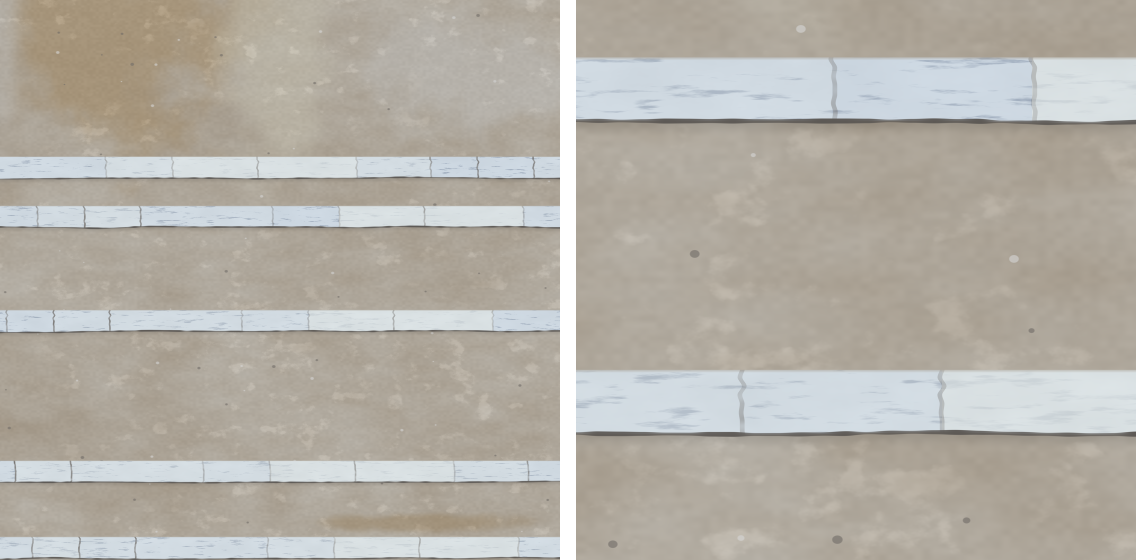
Left: the whole. Right: its middle third, enlarged.
Give the GLSL for this texture, as a WebGL 2 fragment shader.

```glsl
#version 300 es
precision highp float;

#define BAND_HEIGHT 0.0385
#define EDGE_WIDTH 0.0022
#define JOINT_WIDTH 0.0014
#define SPECK_CELLS 24.0
#define WALL_LIGHT vec3(0.705, 0.682, 0.642)
#define WALL_DARK vec3(0.635, 0.592, 0.530)
#define OCHRE vec3(0.640, 0.560, 0.440)
#define PALE_GREY vec3(0.725, 0.715, 0.695)
#define PLANK_WHITE vec3(0.855, 0.882, 0.888)
#define PLANK_BLUE vec3(0.790, 0.835, 0.880)
#define GRIME vec3(0.360, 0.345, 0.330)

uniform vec2 u_resolution;
out vec4 fragColor;

// Bottom edge and sideways shift of each painted band
const vec2 BANDS[5] = vec2[5](vec2(0.682, 0.189), vec2(0.594, 0.486),
    vec2(0.408, 0.432), vec2(0.139, 0.363), vec2(0.003, 0.478));
// Joint positions along one period of a band
const float JOINTS[7] = float[7](0.0, 0.119, 0.271, 0.448, 0.580, 0.664, 0.764);

float hash(vec2 cell) {
    uvec2 q = uvec2(ivec2(cell)) * uvec2(1597334673u, 3812015801u);
    uint n = (q.x ^ q.y) * 1597334673u;
    n = (n ^ (n >> 15)) * 2246822519u;
    return float((n ^ (n >> 13)) >> 8) / 16777216.0;
}

float noise(vec2 p) {
    vec2 i = floor(p), f = fract(p);
    f = f * f * (3.0 - 2.0 * f);
    return mix(mix(hash(i), hash(i + vec2(1, 0)), f.x),
               mix(hash(i + vec2(0, 1)), hash(i + vec2(1, 1)), f.x), f.y);
}

float fbm(vec2 p) {
    float sum = 0.0, amp = 0.5;
    for (int i = 0; i < 5; i++) {
        sum += amp * noise(p);
        p = mat2(1.6, 0.5, -0.5, 1.6) * p * 1.2 + 17.0;
        amp *= 0.5;
    }
    return sum / 0.97;
}

// Soft ragged blot, 1 at its centre
float blot(vec2 p, vec2 centre, vec2 radius) {
    float d = length((p - centre) / radius) + 1.3 * (fbm(p * 13.0) - 0.5);
    return 1.0 - smoothstep(0.5, 1.3, d);
}

vec3 concrete(vec2 p, float px) {
    float broad = fbm(p * vec2(5.0, 8.0) + 3.0);
    float smear = fbm(p * vec2(16.0, 42.0) + 31.0);
    float streak = noise(p * vec2(18.0, 2.5) + 9.0);
    float tone = 0.53 + 1.1 * (broad - 0.5) + 0.8 * (smear - 0.5) + 0.25 * (streak - 0.5);
    vec3 col = mix(WALL_DARK, WALL_LIGHT, clamp(tone, -0.1, 1.2));

    // Stains and washed areas
    col = mix(col, OCHRE, 0.75 * blot(p, vec2(0.20, 0.94), vec2(0.23, 0.20)));
    col = mix(col, PALE_GREY + vec3(0.02, 0.01, -0.03), 0.6 * blot(p, vec2(0.50, 0.87), vec2(0.10, 0.18)));
    col = mix(col, PALE_GREY, 0.7 * blot(p, vec2(0.84, 0.86), vec2(0.20, 0.12)));
    col = mix(col, PALE_GREY, 0.5 * blot(p, vec2(0.0, 0.90), vec2(0.04, 0.20)));
    col = mix(col, OCHRE * 0.95, 0.6 * blot(p, vec2(0.73, 0.066), vec2(0.17, 0.018)));

    // Pale scuffs and fine grain
    float scuff = fbm(p * vec2(38.0, 55.0) + 70.0);
    col += 0.055 * smoothstep(0.60, 0.78, scuff) * smoothstep(0.4, 0.7, broad + 0.1);
    col += 0.028 * (noise(p * vec2(190.0, 260.0)) - 0.5);

    // Scattered pits and chips
    vec2 cell = floor(p * SPECK_CELLS);
    vec2 spot = 0.2 + 0.6 * vec2(hash(cell + 40.0), hash(cell + 90.0));
    float kind = hash(cell + 140.0);
    float radius = 0.0008 + 0.0018 * hash(cell + 200.0);
    float d = length((p - (cell + spot) / SPECK_CELLS) * vec2(0.8, 1.0));
    float speck = 1.0 - smoothstep(radius - px, radius + px, d);
    col = mix(col, kind < 0.07 ? vec3(0.84) : GRIME * 1.2, 0.6 * speck * step(kind, 0.16));
    return col;
}

vec3 planks(vec2 p, float y, vec2 band, float px) {
    float u = fract(p.x - band.y), id = 0.0, joint = 0.0;
    float jag = 0.0035 * (noise(vec2(p.y * 190.0, band.y * 80.0)) - 0.5);
    for (int i = 0; i < 7; i++) {
        id += step(JOINTS[i], u);
        float d = abs(fract(u + jag - JOINTS[i] + 0.5) - 0.5);
        float wear = mix(0.3, 0.95, hash(vec2(float(i), 5.0)));
        joint = max(joint, wear * (1.0 - smoothstep(JOINT_WIDTH - px, JOINT_WIDTH + px, d)));
    }
    float blue = (id > 1.5 && id < 3.5) ? 0.08 : 0.3 + 0.55 * hash(vec2(id, band.x * 100.0));
    vec3 col = mix(PLANK_WHITE, PLANK_BLUE, blue);
    // Brushed scratches, blotches and joints
    float scratch = smoothstep(0.58, 0.85, fbm(p * vec2(45.0, 330.0)));
    col -= scratch * (0.04 + 0.16 * blue) * vec3(1.0, 0.95, 0.8);
    col += 0.04 * (fbm(p * vec2(30.0, 60.0)) - 0.5);
    joint *= 0.45 + 0.55 * noise(p * vec2(90.0, 230.0));
    col = mix(col, GRIME * 1.15, joint);
    // Thin worn line along the top
    return mix(col, WALL_DARK, 0.4 * smoothstep(BAND_HEIGHT - 0.002, BAND_HEIGHT, y));
}

void main() {
    vec2 p = gl_FragCoord.xy / u_resolution;
    float px = 0.7 / min(u_resolution.x, u_resolution.y);
    vec3 col = concrete(p, px);
    for (int i = 0; i < 5; i++) {
        float wobble = 0.0035 * (noise(vec2(p.x * 11.0, float(i) * 7.0)) - 0.5);
        float y = p.y - BANDS[i].x - wobble * (1.0 - smoothstep(0.0, BAND_HEIGHT, p.y - BANDS[i].x));
        float inside = smoothstep(-px, px, y) * (1.0 - smoothstep(-px, px, y - BAND_HEIGHT));
        // Soft shadow, painted band, then the dark lower edge
        col *= 1.0 - 0.10 * smoothstep(-0.010, 0.0, y) * (1.0 - step(0.0, y));
        col = mix(col, planks(p, y, BANDS[i], px), inside);
        float rough = noise(vec2(p.x * 75.0, float(i) * 13.0));
        float halfEdge = EDGE_WIDTH * (0.3 + 0.4 * rough);
        float edge = 1.0 - smoothstep(halfEdge - px, halfEdge + px, abs(y));
        col = mix(col, GRIME, edge * (0.65 + 0.35 * rough));
    }
    fragColor = vec4(clamp(col, 0.0, 1.0), 1.0);
}
```
